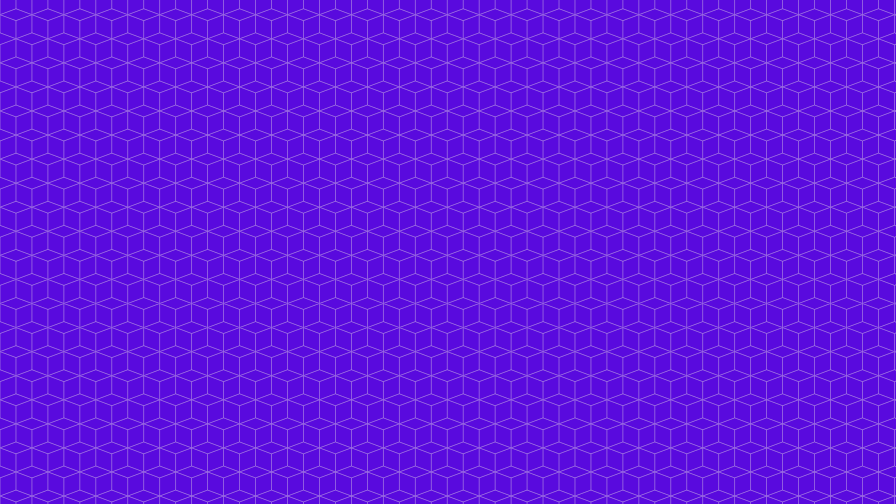
This pattern is drawn by a Shadertoy shader. Its source:

```glsl
const vec3 VIOLET = vec3(0.35, 0.04, 0.87);
const vec3 LILAC = vec3(0.65, 0.49, 0.885);

// All lengths are fractions of the canvas height
const vec2 RHOMBUS = vec2(0.03169, 0.0118);   // half diagonals of a cube top
const float ROW_STEP = 0.04775;
const float ROW_ORIGIN = 0.9231;
const float LINE_WIDTH = 0.0014;

// Share of a pixel covered by a line whose centre is dist away
float lineCoverage(float dist, float width, float pixel) {
    float outer = clamp(0.5 + (0.5 * width - dist) / pixel, 0.0, 1.0);
    float inner = clamp(0.5 - (0.5 * width + dist) / pixel, 0.0, 1.0);
    return outer - inner;
}

float rhombusDistance(vec2 p, vec2 halfSize) {
    p = abs(p) / halfSize;
    return (p.x + p.y - 1.0) * halfSize.x * halfSize.y / length(halfSize);
}

// Position relative to the nearest rhombus; odd rows shift by half a cell
vec2 brickCell(vec2 p, float halfWidth, float rowStep) {
    float row = round(p.y / rowStep);
    float x = p.x + halfWidth * mod(row, 2.0);
    return vec2(mod(x + halfWidth, 2.0 * halfWidth) - halfWidth,
                p.y - row * rowStep);
}

float cubeLines(vec2 p, vec2 halfSize, float rowStep, float width, float pixel) {
    vec2 cell = brickCell(p, halfSize.x, rowStep);
    float edge = rhombusDistance(cell, halfSize);
    float top = lineCoverage(abs(edge), width, pixel);

    // Upright edges stop at the cube tops
    float column = abs(p.x - halfSize.x * round(p.x / halfSize.x));
    float outside = smoothstep(-0.5 * pixel, 0.5 * pixel, edge);
    float upright = lineCoverage(column, width, pixel) * outside;

    return 1.0 - (1.0 - top) * (1.0 - upright);
}

void mainImage(out vec4 fragColor, in vec2 fragCoord) {
    float pixel = 1.0 / iResolution.y;
    vec2 p = fragCoord * pixel - vec2(0.0, ROW_ORIGIN);
    float ink = cubeLines(p, RHOMBUS, ROW_STEP, LINE_WIDTH, pixel);
    fragColor = vec4(mix(VIOLET, LILAC, ink), 1.0);
}
```
